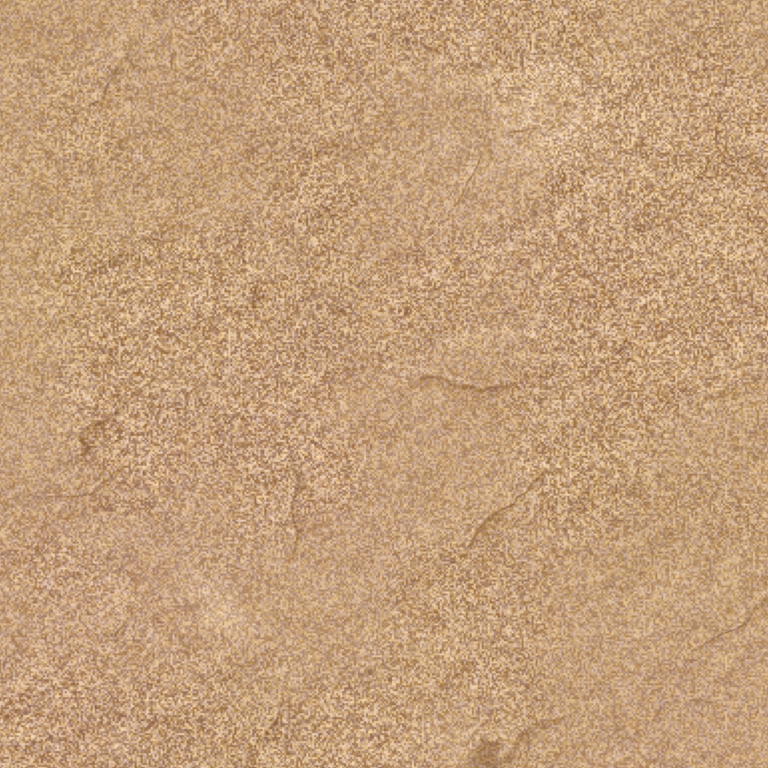
A Shadertoy shader for this texture:

```glsl
// Fine-grained tan sandstone with shallow broken ledges and pale worn patches.

const vec3 SAND = vec3(0.768, 0.624, 0.481);
const vec3 LIGHT_STEP = vec3(0.24, 0.27, 0.26);
const vec3 GOLD_SHIFT = vec3(0.03, 0.0, -0.13);
const vec3 PINK_SHIFT = vec3(0.01, -0.02, 0.06);
const vec3 CREVICE = vec3(0.55, 0.39, 0.24);
const vec3 WORN = vec3(0.89, 0.77, 0.64);
const int LEDGE_COUNT = 18;

float hash(vec2 p) {
    vec3 q = fract(p.xyx * 0.1031);
    q += dot(q, q.yzx + 33.33);
    return fract((q.x + q.y) * q.z);
}

float noise(vec2 p) {
    vec2 cell = floor(p);
    vec2 f = fract(p);
    f = f * f * (3.0 - 2.0 * f);
    float low = mix(hash(cell), hash(cell + vec2(1, 0)), f.x);
    float high = mix(hash(cell + vec2(0, 1)), hash(cell + vec2(1, 1)), f.x);
    return mix(low, high, f.y);
}

float fbm(vec2 p) {
    float sum = 0.0;
    float amplitude = 0.52;
    for (int i = 0; i < 5; i++) {
        sum += amplitude * noise(p);
        p = mat2(0.8, 0.6, -0.6, 0.8) * p * 2.03 + 17.3;
        amplitude *= 0.5;
    }
    return sum;
}

vec2 rotate(vec2 p, float angle) {
    float c = cos(angle);
    float s = sin(angle);
    return vec2(c * p.x + s * p.y, c * p.y - s * p.x);
}

float bell(float x, float width) {
    return exp(-x * x / (width * width));
}

// Soft elliptical area used to gather worn stone.
float area(vec2 p, vec2 centre, vec2 radius) {
    vec2 d = (p - centre) / radius;
    return exp(-dot(d, d));
}

vec2 wobble(vec2 p, float frequency, float amount) {
    vec2 q = p * frequency;
    return amount * (vec2(noise(q + 3.0), noise(q + 41.0)) - 0.5);
}

// Returns shadow (x) and lit rim (y) of one broken edge.
vec2 ledge(vec2 p, vec2 centre, float angle, float halfLength, float width) {
    vec2 q = rotate(p - centre, angle);
    float along = 1.0 - smoothstep(0.5 * halfLength, halfLength, abs(q.x));
    float shadow = bell(q.y, width) + 0.25 * bell(q.y + 1.8 * width, 2.5 * width);
    float rim = bell(q.y - 2.2 * width, 1.3 * width);
    return along * vec2(shadow, rim);
}

// Scatters mostly rising ledges, with every fourth one near vertical.
vec2 ledges(vec2 p) {
    vec2 bent = p + wobble(p, 9.0, 0.07) + wobble(p, 27.0, 0.026) + wobble(p, 75.0, 0.008);
    float broken = smoothstep(0.25, 0.6, noise(p * 22.0 + 8.0));
    vec2 sum = vec2(0.0);
    for (int i = 0; i < LEDGE_COUNT; i++) {
        float id = float(i);
        vec2 centre = fract(vec2(0.18, 0.36) + id * vec2(0.7549, 0.5698));
        centre.x = pow(centre.x, 1.3);
        float angle = i % 4 == 3 ? 1.5 : 0.6;
        angle += 0.6 * (hash(vec2(id, 5.0)) - 0.5);
        float halfLength = mix(0.05, 0.15, hash(vec2(id, 9.0)));
        float width = mix(0.0022, 0.0042, hash(vec2(id, 13.0)));
        float strength = mix(0.4, 1.0, hash(vec2(id, 21.0)));
        sum += strength * ledge(bent, centre, angle, halfLength, width);
    }
    return min(sum * mix(0.3, 1.0, broken), 1.0);
}

// Slanted surface bumps lit from the upper left.
float relief(vec2 p) {
    vec2 q = rotate(p + wobble(p, 14.0, 0.03), 0.65) * vec2(14.0, 26.0);
    return fbm(q) - fbm(q + vec2(0.1, 0.28));
}

float wornMask(vec2 p) {
    float zone = area(p, vec2(0.68, 0.87), vec2(0.14, 0.12));
    zone += 0.9 * area(p, vec2(0.31, 0.21), vec2(0.13, 0.05));
    zone += 0.8 * area(p, vec2(0.55, 0.04), vec2(0.08, 0.05));
    return min(zone, 1.0) * smoothstep(0.45, 0.68, fbm(p * 21.0 + 6.0));
}

float grain(vec2 p) {
    return 0.78 * noise(p * 385.0) + 0.22 * noise(rotate(p, 0.5) * 190.0 + 151.0) - 0.5;
}

void mainImage(out vec4 fragColor, in vec2 fragCoord) {
    vec2 uv = fragCoord / iResolution.xy;
    float coarse = smoothstep(0.32, 0.66, fbm(uv * 5.0 + 12.0));
    vec2 edges = ledges(uv);

    // Broad tone and relief
    float tone = 0.12 * (fbm(uv * 5.0 + 30.0) - 0.5) + 0.45 * relief(uv);
    vec3 color = SAND + LIGHT_STEP * tone;
    color += PINK_SHIFT * 0.5 * (fbm(uv * 3.0 + 70.0) - 0.5);

    // Worn patches and ledges
    color = mix(color, WORN, 0.55 * wornMask(uv));
    color = mix(color, CREVICE, 0.62 * edges.x);
    color = mix(color, WORN, 0.3 * edges.y);

    // Sand grains of varied lightness and hue
    float contrast = mix(1.15, 1.85, coarse) * (1.0 - 0.35 * edges.x);
    color += LIGHT_STEP * contrast * grain(uv);
    color += GOLD_SHIFT * (noise(rotate(uv, 0.3) * 300.0 + 190.0) - 0.5);

    fragColor = vec4(clamp(color, 0.0, 1.0), 1.0);
}
```
